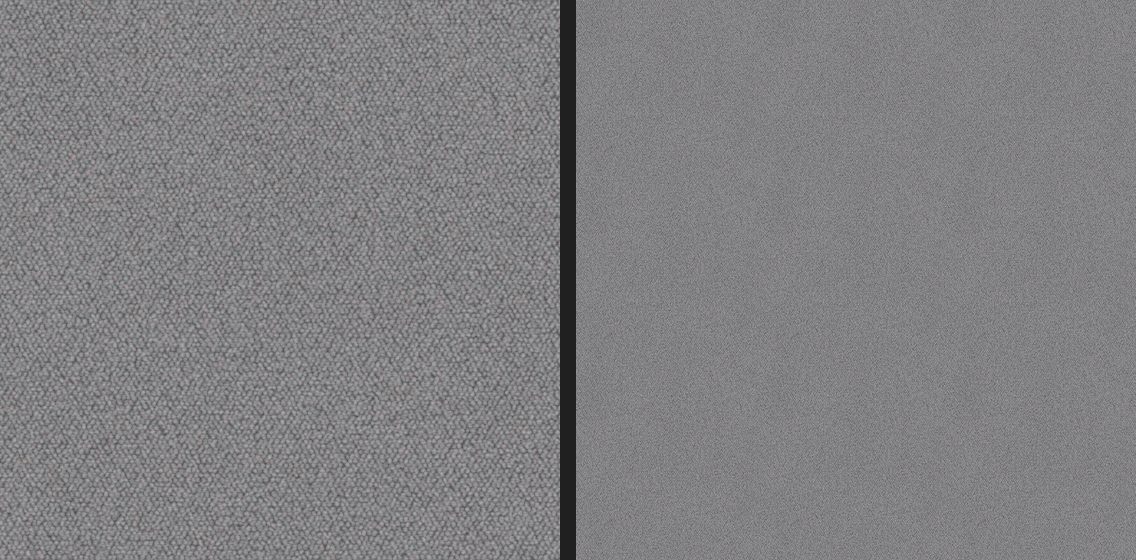
Left, the tile; right, the same tile 3 across and 3 down.
A WebGL 2 fragment shader for this texture:

```glsl
#version 300 es
precision highp float;
// Grey loop-pile fabric: tall yarn loops interlocked in closely staggered rows.
// Each pixel takes the shade of its nearest loop, then ribbed fibre noise and
// very faint broad mottling are added. All lattices wrap, so the cloth tiles.

#define LOOPS vec2(100.0, 116.0)    // loops across and up; rows must be even
#define LOOP_RADIUS vec2(0.52, 0.80) // in lattice cells
#define JITTER vec2(0.24, 0.40)     // scatter of loop centres
#define LEAN 0.5                    // random sideways slant
#define WARP 0.35                   // wandering of the rows
#define GAP_COLOR vec3(0.388, 0.391, 0.396)
#define LOOP_COLOR vec3(0.594, 0.586, 0.594)
#define LOOP_VARIATION 0.045        // brightness spread between loops
#define TOP_LIGHT 0.022
#define FIBRE_GRID vec2(130.0, 248.0)
#define FIBRE_STRENGTH 0.13
#define MOTTLE 0.012

uniform vec2 u_resolution;
out vec4 outColor;

// Two random values in 0..1 for a non-negative lattice cell.
vec2 hash2(vec2 cell, uint seed) {
  uvec2 v = uvec2(cell) + uvec2(seed * 977u, seed * 331u);
  v = v * 1664525u + 1013904223u;
  v.x += v.y * 1664525u;
  v.y += v.x * 1664525u;
  v ^= v >> 16u;
  v.x += v.y * 1664525u;
  v.y += v.x * 1664525u;
  v ^= v >> 16u;
  return vec2(v & 65535u) / 65535.0;
}

float cornerSlope(vec2 cell, vec2 corner, vec2 f, vec2 period, uint seed) {
  float angle = 6.28319 * hash2(mod(cell + corner, period), seed).x;
  return dot(vec2(cos(angle), sin(angle)), f - corner);
}

// Gradient noise that repeats after a whole number of cells.
float gradientNoise(vec2 uv, vec2 period, uint seed) {
  vec2 p = uv * period;
  vec2 cell = floor(p);
  vec2 f = p - cell;
  vec2 w = f * f * f * (f * (f * 6.0 - 15.0) + 10.0);
  float bottom = mix(cornerSlope(cell, vec2(0, 0), f, period, seed),
                     cornerSlope(cell, vec2(1, 0), f, period, seed), w.x);
  float top = mix(cornerSlope(cell, vec2(0, 1), f, period, seed),
                  cornerSlope(cell, vec2(1, 1), f, period, seed), w.x);
  return mix(bottom, top, w.y);
}

// Nearest loop: returns (squared distance, height within loop), sets its id.
vec2 nearestLoop(vec2 p, out vec2 id) {
  vec2 best = vec2(9.0, 0.0);
  id = vec2(0.0);
  for (int j = -1; j <= 1; j++) {
    float row = floor(p.y) + float(j);
    float stagger = 0.5 * mod(row, 2.0);
    for (int i = -1; i <= 1; i++) {
      float column = floor(p.x - stagger) + float(i);
      vec2 cell = mod(vec2(column, row), LOOPS);
      vec2 offset = (hash2(cell, 1u) - 0.5) * JITTER;
      vec2 shape = hash2(cell, 2u);
      vec2 q = p - vec2(column + 0.5 + stagger, row + 0.5) - offset;
      q.x -= q.y * (shape.x - 0.5) * LEAN;
      q /= LOOP_RADIUS * (0.9 + 0.2 * shape.y);
      float d = dot(q, q);
      if (d < best.x) {
        best = vec2(d, q.y);
        id = cell;
      }
    }
  }
  return best;
}

void main() {
  vec2 uv = gl_FragCoord.xy / u_resolution;

  // Loops on gently wandering rows, darkest in the upright gaps
  vec2 wander = vec2(gradientNoise(uv, vec2(46.0), 3u),
                     gradientNoise(uv, vec2(52.0), 4u));
  vec2 id;
  vec2 loop = nearestLoop(uv * LOOPS + wander * WARP, id);
  float dome = clamp(1.0 - loop.x, 0.0, 1.0);
  vec3 color = mix(GAP_COLOR, LOOP_COLOR, dome);
  color += TOP_LIGHT * clamp(loop.y, -1.0, 1.0);

  // Yarn differences, with a few warmer loops
  vec2 yarn = hash2(id, 5u);
  color += (yarn.x - 0.5) * LOOP_VARIATION;
  color += vec3(1.0, -0.3, -0.5) * (yarn.y - 0.5) * 0.016;
  color += vec3(0.02, -0.006, -0.008) * smoothstep(0.95, 1.0, yarn.y) * dome;

  // Ribbed fibres and broad mottling
  color += gradientNoise(uv, FIBRE_GRID, 6u) * FIBRE_STRENGTH;
  color += gradientNoise(uv, vec2(5.0), 7u) * MOTTLE;

  outColor = vec4(clamp(color, 0.0, 1.0), 1.0);
}
```
